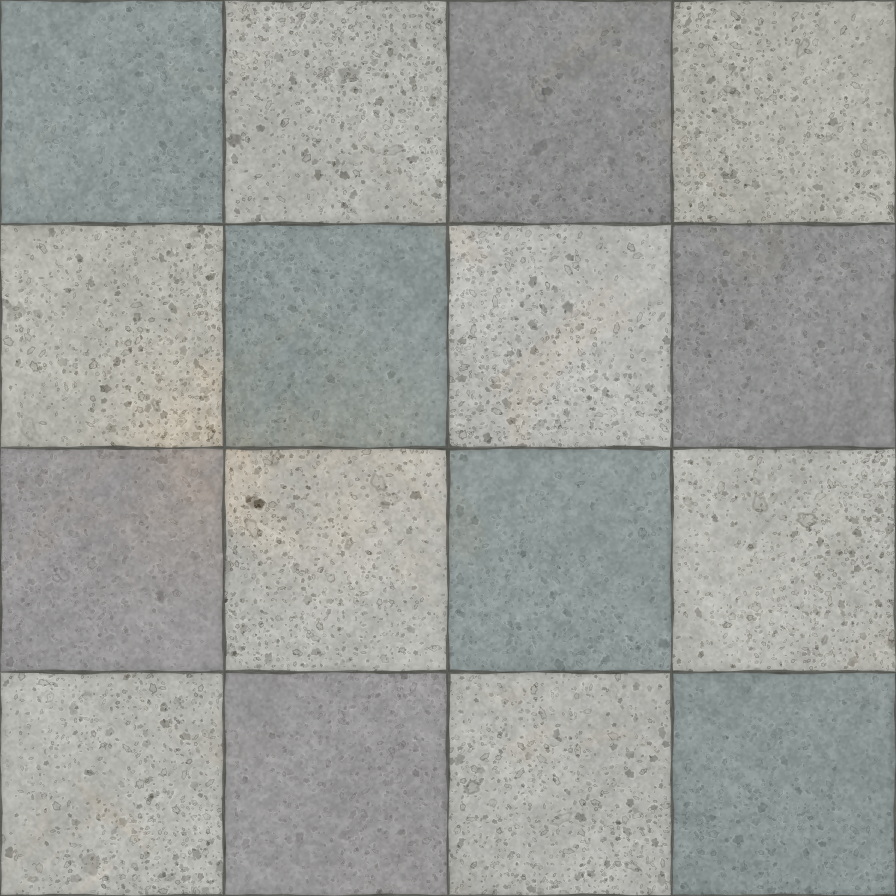
This texture is drawn by a Shadertoy shader. Its source:

```glsl
vec3 hash3(vec2 p) {
    vec3 q = fract(p.xyx * vec3(0.1031, 0.1030, 0.0973));
    q += dot(q, q.yxz + 33.33);
    return fract((q.xxy + q.yzz) * q.zyx);
}

mat2 rotation(float a) {
    return mat2(cos(a), sin(a), -sin(a), cos(a));
}

// Warped, layered sines, about -1 to 1
float clouds(vec2 p) {
    float sum = 0.0, amp = 0.6;
    for (int i = 0; i < 5; i++) {
        p += 0.7 * sin(p.yx * 1.3 + float(i));
        sum += amp * sin(p.x) * sin(p.y + 0.8);
        p = rotation(0.9) * p * 1.9 + 3.1;
        amp *= 0.6;
    }
    return sum;
}

// Scattered pits, one per cell: x = hollow, y = lit rim
vec2 pits(vec2 p, float density, float pixel) {
    vec2 cell = floor(p), result = vec2(0.0);
    float soft = max(0.07, pixel * 0.7);
    for (int y = -1; y <= 1; y++)
    for (int x = -1; x <= 1; x++) {
        vec2 id = cell + vec2(x, y);
        vec3 h = hash3(id), k = hash3(id + 71.7);
        vec2 d = rotation(k.x * 6.28) * (p - id - 0.15 - 0.7 * h.xy);
        d.x *= 1.0 + 0.9 * k.y;
        float angle = atan(d.y, d.x);
        float radius = mix(0.14, 0.44, k.z * k.z);
        radius *= 1.0 + 0.2 * sin(angle * 2.0 + h.x * 9.0) + 0.13 * sin(angle * 5.0 + h.y * 9.0);
        float dist = length(d) - radius;
        float present = smoothstep(-0.06, 0.06, density - h.z);
        float hollow = 1.0 - smoothstep(-soft, soft, dist);
        float ring = 1.0 - smoothstep(0.03, 0.06 + soft, abs(dist));
        float shade = mix(hollow, ring, step(0.5, k.y) * 0.75);
        float rim = (1.0 - smoothstep(0.0, 0.06 + soft, abs(dist - 0.09)))
                  * smoothstep(-0.2, 1.0, sin(angle + k.x * 6.28));
        result = max(result, present * vec2(shade * (0.5 + 0.5 * h.x), rim));
    }
    return result;
}

// Fine mineral grain from jittered cells, about -0.5 to 0.5
float grain(vec2 p) {
    vec2 cell = floor(p);
    float sum = 0.0, total = 0.0;
    for (int y = -1; y <= 1; y++)
    for (int x = -1; x <= 1; x++) {
        vec3 h = hash3(cell + vec2(x, y));
        vec2 d = p - cell - vec2(x, y) - h.xy;
        float weight = exp(-5.0 * dot(d, d));
        sum += weight * (h.z - 0.5);
        total += weight;
    }
    return sum / total;
}

void mainImage(out vec4 fragColor, in vec2 fragCoord) {
    vec2 uv = fragCoord / iResolution.xy;
    float pixel = 1.0 / iResolution.y;

    // Four by four checkerboard
    vec2 tile = floor(uv * 4.0), local = fract(uv * 4.0);
    float diagonal = tile.x + tile.y;
    float pale = 1.0 - mod(diagonal, 2.0);
    vec3 rnd = hash3(tile + 12.3), rnd2 = hash3(tile + 45.6);
    float cloud = clouds(uv * 22.0 + rnd.xy * 40.0);
    float mottle = clouds(uv * 95.0 + rnd.yz * 30.0);

    // Slate tiles run from mauve through blue green to neutral grey
    vec3 slate = mix(vec3(0.585, 0.58, 0.58), vec3(0.55, 0.555, 0.55), step(4.0, diagonal));
    slate = mix(slate, vec3(0.55, 0.59, 0.585), 1.0 - step(0.5, abs(diagonal - 3.0)));
    vec3 stone = mix(vec3(0.70, 0.70, 0.67), vec3(0.71, 0.715, 0.705), rnd.z);
    vec3 color = mix(slate, stone, pale);
    color += (rnd.x - 0.5) * 0.025 + cloud * mix(0.022, 0.035, pale) + mottle * 0.018;

    // Warm stains
    vec2 stainOffset = (uv - vec2(0.29, 0.49)) * vec2(6.0, 9.0);
    float stain = exp(-dot(stainOffset, stainOffset)) * (0.7 + 0.6 * cloud);
    stain += 0.4 * smoothstep(0.35, 0.9, clouds(uv * 16.0 + 7.0)) * rnd2.z;
    color += vec3(0.045, 0.005, -0.035) * stain;

    // Pitting gathers toward one side of each tile, in three sizes
    float side = dot(local - 0.5, sin(rnd2.x * 6.28 + vec2(0.0, 1.57)));
    float wear = 0.32 + 0.2 * pale + 0.45 * side + 0.25 * cloud;
    float depth = mix(0.085, 0.17, pale);
    for (int i = 0; i < 3; i++) {
        float cells = 150.0 / exp2(float(i));
        float density = i == 2 ? 0.025 + 0.06 * wear : wear * (1.0 - 0.1 * float(i));
        vec2 pit = pits(uv * cells + float(i) * 37.0, density, pixel * cells);
        color -= depth * pit.x * vec3(0.96, 0.98, 1.0);
        color += 0.04 * pit.y;
    }
    color += 0.07 * grain(uv * 300.0) + 0.045 * grain(uv * 130.0);

    // Narrow dark joints with wavering edges
    vec2 wobble = 0.0005 * sin(uv.yx * 55.0 + tile * 2.0) + 0.0003 * sin(uv.yx * 170.0 + 1.0);
    vec2 edge = min(local, 1.0 - local) * 0.25 + wobble;
    float gap = min(edge.x, edge.y);
    float width = 0.0015 + 0.0005 * sin(uv.x * 31.0 + 2.0 * sin(uv.y * 23.0));
    color *= 1.0 - 0.16 * exp(-max(gap, 0.0) * 300.0);
    float joint = 1.0 - smoothstep(width - pixel * 0.6, width + pixel * 0.8, gap);
    vec3 jointColor = vec3(0.33, 0.33, 0.31) + 0.05 * mottle;
    color = mix(color, jointColor, joint * (0.85 + 0.15 * cloud));

    fragColor = vec4(clamp(color, 0.0, 1.0), 1.0);
}
```
